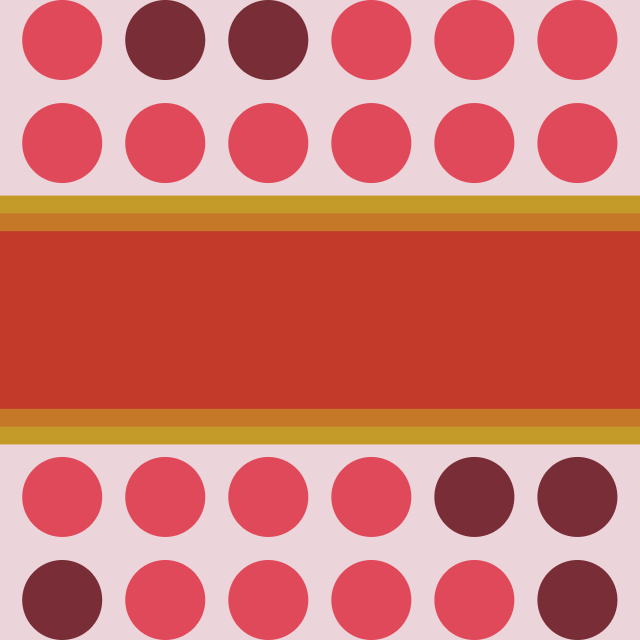
Write a WebGL 1 fragment shader that draws this pattern.

```glsl
precision highp float;

uniform vec2 u_resolution;

// Soft coverage of a shape from its signed distance
float fill(float dist) {
    float px = 1.0 / min(u_resolution.x, u_resolution.y);
    return clamp(0.5 - dist / px, 0.0, 1.0);
}

// Two neighbouring dark dots per row, wrapping around; one row has none
float isDark(float col, float row, bool upper) {
    if (upper && row > 0.5) return 0.0;
    float start = upper ? 1.0 : 5.0 - row;
    return 1.0 - step(1.5, mod(col - start + 0.1, 6.0));
}

void main() {
    vec2 uv = gl_FragCoord.xy / u_resolution;
    vec3 blush = vec3(0.925, 0.835, 0.855);
    vec3 rose = vec3(0.880, 0.285, 0.350);
    vec3 wine = vec3(0.475, 0.175, 0.212);
    vec3 gold = vec3(0.768, 0.605, 0.157);
    vec3 amber = vec3(0.768, 0.470, 0.157);
    vec3 brick = vec3(0.768, 0.227, 0.165);

    // Dot grid, mirrored from the top and bottom edges
    vec2 p = vec2(uv.x, min(uv.y, 1.0 - uv.y)) - vec2(0.0972, 0.0625);
    vec2 cell = clamp(floor(p / 0.161 + 0.5), vec2(0.0), vec2(5.0, 1.0));
    float dot_ = fill(length(p - cell * 0.161) - 0.0625);
    vec3 dotColor = mix(rose, wine, isDark(cell.x, cell.y, uv.y > 0.5));
    vec3 color = mix(blush, dotColor, dot_);

    // Nested horizontal bands
    float fromMiddle = abs(uv.y - 0.5);
    color = mix(color, gold, fill(fromMiddle - 7.0 / 36.0));
    color = mix(color, amber, fill(fromMiddle - 6.0 / 36.0));
    color = mix(color, brick, fill(fromMiddle - 5.0 / 36.0));

    gl_FragColor = vec4(color, 1.0);
}
```
